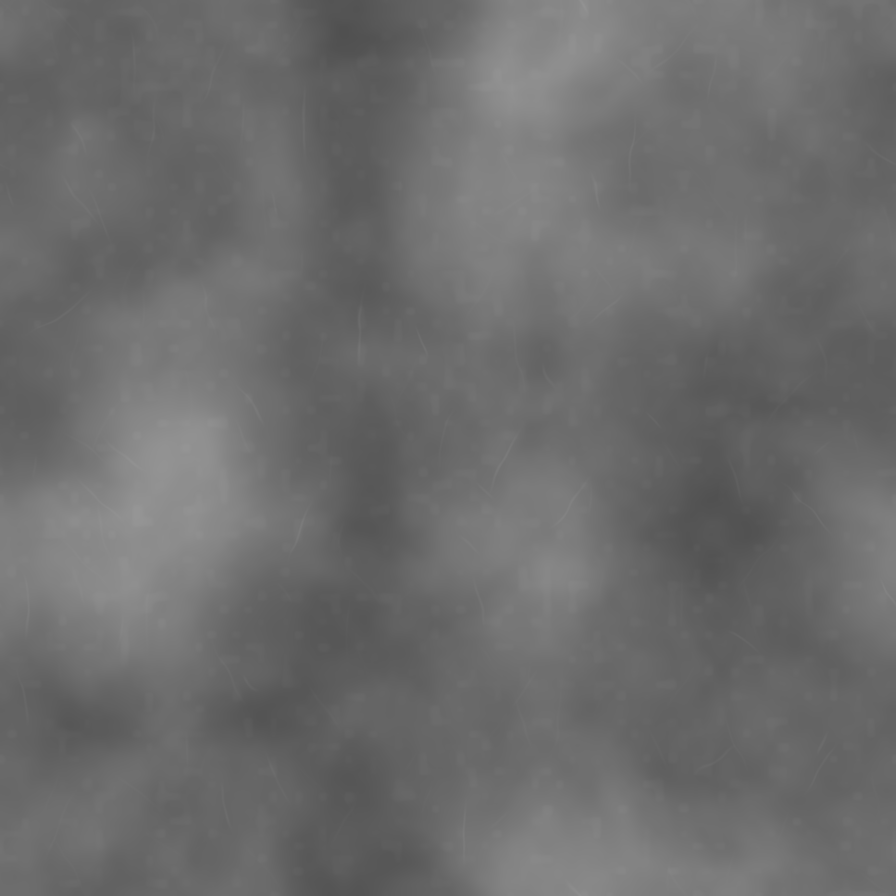
Reproduce this texture procedurally as a Shadertoy shader.

```glsl
const float MEAN_GREY = 0.449;
const float CLOUD_CONTRAST = 0.205;
const float CLOUD_CELLS = 5.0;
const float CLOUD_GAIN = 0.43;
const int CLOUD_OCTAVES = 5;
const float WARP_CELLS = 8.0;
const float WARP_AMOUNT = 0.035;
const float SCRATCH_CELLS = 9.0;
const int SCRATCH_LAYERS = 2;
const float SCRATCH_STRENGTH = 0.034;
const float SCRATCH_WIDTH = 0.0013;
const float SCRATCH_TILT = 1.0;
const float FLECK_CELLS = 72.0;
const float FLECK_STRENGTH = 0.016;

// Three random values in 0..1 from a cell and a seed
vec3 hash3(vec2 cell, float seed) {
    vec3 p = fract(vec3(cell, seed) * vec3(0.1031, 0.1030, 0.0973));
    p += dot(p, p.yxz + 33.33);
    return fract((p.xxy + p.yxx) * p.zyx);
}

// Value noise that wraps after a whole number of cells
float wrapNoise(vec2 uv, float cells, float seed) {
    vec2 p = uv * cells;
    vec2 i = floor(p);
    vec2 f = p - i;
    f = f * f * f * (f * (f * 6.0 - 15.0) + 10.0);
    vec2 lo = mod(i, cells);
    vec2 hi = mod(i + 1.0, cells);
    float bottom = mix(hash3(lo, seed).x, hash3(vec2(hi.x, lo.y), seed).x, f.x);
    float top = mix(hash3(vec2(lo.x, hi.y), seed).x, hash3(hi, seed).x, f.x);
    return mix(bottom, top, f.y);
}

// Soft cloud layers, centred on zero
float clouds(vec2 uv) {
    vec2 warp = vec2(wrapNoise(uv, WARP_CELLS, 21.0), wrapNoise(uv, WARP_CELLS, 22.0));
    uv += (warp - 0.5) * WARP_AMOUNT;
    float sum = 0.0;
    float gain = 1.0;
    float cells = CLOUD_CELLS;
    for (int i = 0; i < CLOUD_OCTAVES; i++) {
        sum += gain * (wrapNoise(uv, cells, 3.0 + float(i)) - 0.5);
        gain *= CLOUD_GAIN;
        cells *= 2.0;
    }
    return sum;
}

// Faint, slightly bent hairlines, at most one per cell
float scratches(vec2 uv, float seed, float pixel) {
    vec2 p = uv * SCRATCH_CELLS;
    vec2 home = floor(p);
    float width = SCRATCH_WIDTH * SCRATCH_CELLS;
    float blur = pixel * SCRATCH_CELLS;
    float light = 0.0;
    for (int y = -1; y <= 1; y++) {
        for (int x = -1; x <= 1; x++) {
            vec2 cell = home + vec2(x, y);
            vec2 key = mod(cell, SCRATCH_CELLS);
            vec3 place = hash3(key, seed);
            vec3 look = hash3(key, seed + 7.0);
            float angle = (place.z * 2.0 - 1.0) * SCRATCH_TILT;
            vec2 along = vec2(sin(angle), cos(angle));
            vec2 d = p - cell - place.xy;
            float halfLength = mix(0.12, 0.5, look.x);
            float t = dot(d, along) / halfLength;
            float bend = (look.y - 0.5) * 0.25 * halfLength * t * t;
            float side = abs(dot(d, vec2(along.y, -along.x)) - bend);
            float taper = 1.0 - smoothstep(0.3, 1.0, abs(t));
            float line = 1.0 - smoothstep(0.0, width + blur, side);
            light = max(light, line * taper * mix(0.15, 1.0, look.z * look.z));
        }
    }
    return light;
}

void mainImage(out vec4 fragColor, in vec2 fragCoord) {
    vec2 uv = fragCoord / iResolution.xy;
    float pixel = 1.0 / iResolution.y;

    float grey = MEAN_GREY + CLOUD_CONTRAST * clouds(uv);

    // Small pale flecks
    grey += FLECK_STRENGTH * smoothstep(0.7, 1.0, wrapNoise(uv, FLECK_CELLS, 41.0));

    // Hairlines, wobbled a little and broken up by noise
    vec2 wobble = vec2(wrapNoise(uv, 40.0, 51.0), wrapNoise(uv, 40.0, 52.0)) - 0.5;
    float breakup = mix(0.4, 1.0, wrapNoise(uv, 48.0, 61.0));
    for (int i = 0; i < SCRATCH_LAYERS; i++) {
        float seed = 71.0 + 20.0 * float(i);
        grey += SCRATCH_STRENGTH * breakup * scratches(uv + wobble * 0.006, seed, pixel);
    }

    fragColor = vec4(vec3(grey), 1.0);
}
```
